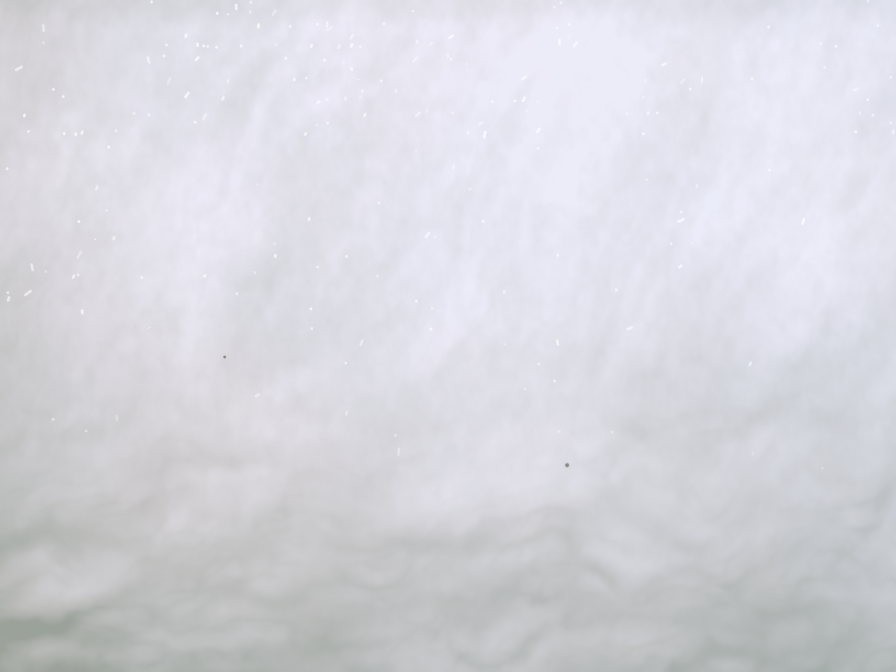
Give the GLSL for this texture, as a Shadertoy shader.

```glsl
float hash(vec2 p) {
    vec3 q = fract(p.xyx * 0.1031);
    q += dot(q, q.yzx + 33.33);
    return fract((q.x + q.y) * q.z);
}

float noise(vec2 p) {
    vec2 i = floor(p), f = fract(p);
    f = f * f * f * (f * (f * 6.0 - 15.0) + 10.0);
    return mix(mix(hash(i), hash(i + vec2(1, 0)), f.x),
               mix(hash(i + vec2(0, 1)), hash(i + vec2(1, 1)), f.x), f.y);
}

float fbm(vec2 p) {
    float sum = 0.0, amp = 0.5;
    for (int i = 0; i < 5; i++) {
        sum += amp * noise(p);
        p = mat2(1.6, 1.2, -1.2, 1.6) * p + 17.3;
        amp *= 0.5;
    }
    return sum;
}

// Rounded clumps parted by soft creases
float billow(vec2 p) {
    float sum = 0.0, amp = 0.55;
    for (int i = 0; i < 4; i++) {
        float n = 2.0 * noise(p) - 1.0;
        sum += amp * sqrt(n * n + 0.012);
        p = mat2(1.5, 1.1, -1.1, 1.5) * p + 9.7;
        amp *= 0.5;
    }
    return sum;
}

// Slanted ridges above, wide clumps below
float snowHeight(vec2 p) {
    vec2 warp = vec2(fbm(p * 5.0 + 3.0), fbm(p * 5.0 + 41.0)) - 0.5;
    vec2 q = p + 0.12 * warp;
    float ridges = fbm(vec2(q.x * 9.0 - q.y * 3.0, q.y * 3.5) + 60.0);
    float clumps = billow(vec2(q.x * 4.5 - q.y * 2.0, q.y * 7.5) + 20.0);
    return mix(clumps, ridges, smoothstep(0.15, 0.6, p.y));
}

// Bright slivers, one at most in each cell
float glints(vec2 p, float cells, float chance) {
    vec2 id = floor(p * cells);
    vec2 offset = 0.35 + 0.3 * vec2(hash(id + 5.0), hash(id + 71.0));
    vec2 d = (fract(p * cells) - offset) / cells;
    float angle = 0.4 + 1.4 * hash(id + 23.0);
    vec2 along = vec2(cos(angle), sin(angle));
    float len = 0.005 * pow(hash(id + 37.0), 3.0);
    d -= along * clamp(dot(d, along), -len, len);
    float spot = 1.0 - smoothstep(0.0006, 0.0032, length(d));
    return spot * step(hash(id + 97.0), chance) * (0.4 + 0.6 * hash(id + 13.0));
}

// Sparse dark grit
float grit(vec2 p) {
    vec2 id = floor(p * 5.0);
    vec2 offset = 0.2 + 0.6 * vec2(hash(id + 8.0), hash(id + 52.0));
    vec2 d = (fract(p * 5.0) - offset) / 5.0;
    float radius = 0.002 + 0.0025 * hash(id + 31.0);
    return (1.0 - smoothstep(radius * 0.4, radius * 1.3, length(d)))
         * step(hash(id + 19.0), 0.12);
}

void mainImage(out vec4 fragColor, in vec2 fragCoord) {
    vec2 p = fragCoord / iResolution.y;
    float x = fragCoord.x / iResolution.x;
    float low = 1.0 - smoothstep(0.1, 0.55, p.y);

    // Broad light falling off toward the base and sides
    float tone = 0.899 - 0.19 * pow(1.0 - p.y, 3.0);
    tone -= 0.085 * exp(-x * 9.0);
    tone -= 0.035 * smoothstep(0.65, 1.0, x) * smoothstep(0.95, 0.3, p.y);
    tone -= 0.03 * smoothstep(0.95, 1.0, p.y);

    // Relief lit from the upper left
    float h = snowHeight(p);
    float slope = h - snowHeight(p + vec2(-0.012, 0.022));
    float broad = fbm(p * vec2(4.0, 3.0) + 80.0) - 0.48;
    tone += (h - mix(0.48, 0.3, low)) * mix(0.06, 0.13, low);
    tone += slope * mix(0.07, 0.09, low);
    tone += broad * 0.07;

    // Fine icy texture
    float icy = fbm(p * vec2(60.0, 45.0)) - 0.48;
    tone += icy * mix(0.035, 0.018, low);

    // Grey green shade to lilac white
    vec3 shade = mix(vec3(0.60, 0.635, 0.61), vec3(0.755, 0.76, 0.765),
                     clamp((tone - 0.63) / 0.13, 0.0, 1.0));
    vec3 color = mix(shade, vec3(0.905, 0.902, 0.945),
                     clamp((tone - 0.76) / 0.14, 0.0, 1.15));

    // Warm patches at left, cool cast at right
    float warmth = 0.5 - x + 1.2 * (fbm(p * 3.0 + 7.0) - 0.48);
    color += warmth * vec3(0.014, -0.002, -0.014);

    // Glints gather in drifts near the top
    float drift = smoothstep(0.4, 0.65, fbm(p * 7.0 + 30.0));
    float upper = smoothstep(0.3, 0.95, p.y);
    float sparkle = glints(p, 38.0, 0.03 + 0.25 * drift * upper)
                  + glints(p + 3.7, 61.0, 0.12 * drift * upper);
    color = mix(color, vec3(0.99, 0.99, 1.0),
                min(sparkle, 1.0) * smoothstep(0.15, 0.5, p.y) * 0.85);
    color = mix(color, vec3(0.47, 0.46, 0.42), grit(p) * 0.8);

    fragColor = vec4(clamp(color, 0.0, 1.0), 1.0);
}
```
